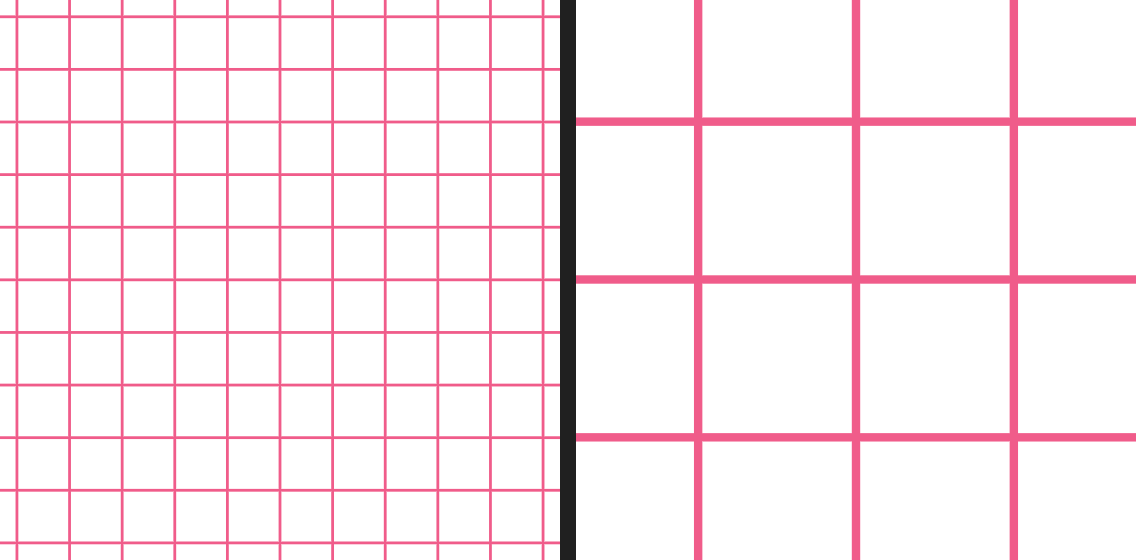
Left, the full canvas; right, a detail of the centre.
Write a Shadertoy shader that draws this pattern.

```glsl
// Plain square grid: thin pink lines on white, eleven each way.
// Each axis repeats the distance to its nearest line; coverage of the
// pixel by the line gives smooth edges at any canvas size.

const vec3  PAPER_COLOR = vec3(1.0);
const vec3  LINE_COLOR  = vec3(0.94, 0.36, 0.54);
const float CELL_SIZE   = 0.09395;            // spacing between line centres
const float LINE_WIDTH  = 0.0050;
const vec2  GRID_CENTER = vec2(0.5, 0.5003);  // a crossing of two lines

// Distance along each axis to the nearest line centre
vec2 gridDistance(vec2 p) {
    vec2 cell = (p - GRID_CENTER) / CELL_SIZE;
    return abs(fract(cell + 0.5) - 0.5) * CELL_SIZE;
}

void mainImage(out vec4 fragColor, in vec2 fragCoord) {
    vec2 uv = fragCoord / iResolution.xy;
    vec2 pixel = 1.0 / iResolution.xy;

    // Share of the pixel covered by the vertical and horizontal lines
    vec2 coverage = clamp(0.5 + (0.5 * LINE_WIDTH - gridDistance(uv)) / pixel, 0.0, 1.0);
    float ink = max(coverage.x, coverage.y);

    fragColor = vec4(mix(PAPER_COLOR, LINE_COLOR, ink), 1.0);
}
```
